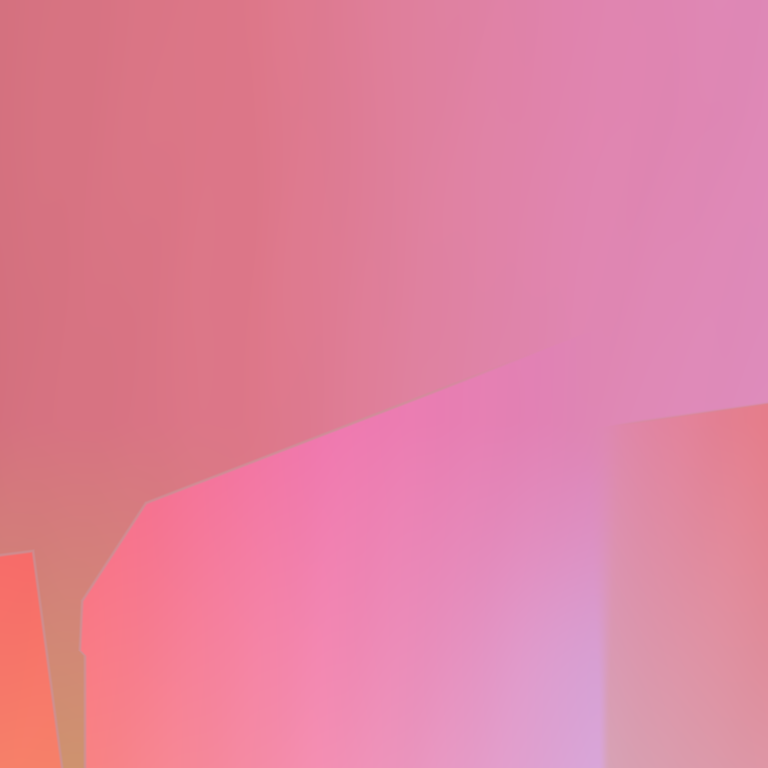
This background is drawn by a three.js fragment shader. Its source:

```glsl
// Soft pink backdrop with three glowing angular panels and thin muted rims.
varying vec2 vUv;

#define EDGE_SOFT 0.0015
#define RIM_WIDTH 0.0022
#define RIM_STRENGTH 0.75
#define SEAM_X 0.787
#define SEAM_SOFT 0.008
#define STREAK_SCALE vec2(16.0, 3.0)
#define STREAK_AMOUNT 0.008
#define RIM_COLOR vec3(0.79, 0.57, 0.59)

// Gradient noise
vec2 hashGradient(vec2 cell) {
  float angle = 6.2832 * fract(sin(dot(cell, vec2(127.1, 311.7))) * 43758.5);
  return vec2(cos(angle), sin(angle));
}

float gradientNoise(vec2 p) {
  vec2 i = floor(p);
  vec2 f = fract(p);
  vec2 u = f * f * (3.0 - 2.0 * f);
  float a = dot(hashGradient(i), f);
  float b = dot(hashGradient(i + vec2(1.0, 0.0)), f - vec2(1.0, 0.0));
  float c = dot(hashGradient(i + vec2(0.0, 1.0)), f - vec2(0.0, 1.0));
  float d = dot(hashGradient(i + 1.0), f - 1.0);
  return mix(mix(a, b, u.x), mix(c, d, u.x), u.y);
}

// Signed distance to the line a-b, negative on the right of its direction
float halfPlane(vec2 p, vec2 a, vec2 b) {
  vec2 dir = normalize(b - a);
  return dot(p - a, vec2(-dir.y, dir.x));
}

float fill(float d) {
  return 1.0 - smoothstep(-EDGE_SOFT, EDGE_SOFT, d);
}

float rim(float d) {
  return RIM_STRENGTH * (1.0 - smoothstep(0.0, RIM_WIDTH * 1.5, abs(d)));
}

float ramp(float a, float b, float x) {
  return clamp((x - a) / (b - a), 0.0, 1.0);
}

// Panel shapes
float leftPanel(vec2 p) {
  float top = halfPlane(p, vec2(0.0, 0.277), vec2(0.043, 0.2825));
  float side = halfPlane(p, vec2(0.043, 0.2825), vec2(0.081, 0.0));
  return max(top, side);
}

float mainPanel(vec2 p) {
  float roof = halfPlane(p, vec2(0.190, 0.345), vec2(0.729, 0.553));
  float shoulder = halfPlane(p, vec2(0.107, 0.2175), vec2(0.190, 0.345));
  float notch = mix(0.1107, 0.104, ramp(0.146, 0.153, p.y));
  float wall = notch + 0.003 * ramp(0.153, 0.2175, p.y) - p.x;
  return max(max(roof, shoulder), wall);
}

float rightPanel(vec2 p) {
  return halfPlane(p, vec2(0.818, 0.449), vec2(1.0, 0.475));
}

// Colour fields
vec3 backdropColor(vec2 p) {
  vec3 c = mix(vec3(0.833, 0.443, 0.498), vec3(0.867, 0.467, 0.537), ramp(0.0, 0.33, p.x));
  c = mix(c, vec3(0.875, 0.502, 0.620), ramp(0.33, 0.55, p.x));
  c = mix(c, vec3(0.878, 0.516, 0.682), ramp(0.55, 0.75, p.x));
  c = mix(c, vec3(0.871, 0.533, 0.714), ramp(0.75, 1.0, p.x));
  float low = 1.0 - ramp(0.4, 0.85, p.y);
  c += vec3(0.0, 0.018, 0.025) * low * ramp(0.4, 0.8, p.x);
  float warm = (1.0 - ramp(0.0, 0.45, p.y)) * (1.0 - smoothstep(0.12, 0.45, p.x));
  return mix(c, vec3(0.804, 0.573, 0.431), warm);
}

vec3 mainColor(vec2 p) {
  float t = ramp(0.11, 0.42, p.x);
  float s = ramp(0.42, 0.77, p.x);
  vec3 low = mix(vec3(0.973, 0.510, 0.510), vec3(0.953, 0.557, 0.698), t);
  low = mix(low, vec3(0.855, 0.643, 0.839), s);
  vec3 high = mix(vec3(0.973, 0.412, 0.525), vec3(0.941, 0.471, 0.686), t);
  high = mix(high, vec3(0.873, 0.520, 0.714), s);
  vec3 c = mix(low, high, ramp(0.0, 0.45, p.y));
  float glow = exp(-dot(p - vec2(0.76, 0.14), p - vec2(0.76, 0.14)) * 60.0);
  return c + vec3(-0.012, 0.018, 0.022) * glow;
}

vec3 rightColor(vec2 p) {
  float t = pow(ramp(0.785, 1.0, p.x), 0.75);
  vec3 low = mix(vec3(0.839, 0.639, 0.714), vec3(0.871, 0.588, 0.647), t);
  vec3 high = mix(vec3(0.871, 0.541, 0.698), vec3(0.898, 0.490, 0.541), t);
  return mix(low, high, ramp(0.0, 0.45, p.y));
}

void main() {
  vec2 p = vUv;
  vec3 color = backdropColor(p);

  // Main panel melts into the backdrop at its upper right
  float d = mainPanel(p);
  float melt = smoothstep(0.70, 0.81, p.x) * smoothstep(0.36, 0.45, p.y);
  color = mix(color, mainColor(p), fill(d) * (1.0 - melt));
  color = mix(color, RIM_COLOR, rim(d) * (1.0 - smoothstep(0.5, 0.73, p.x)));

  // Right panel, its seam softer toward the top
  d = rightPanel(p);
  float seamSoft = SEAM_SOFT + 0.02 * ramp(0.1, 0.45, p.y);
  float seam = smoothstep(SEAM_X - seamSoft, SEAM_X + seamSoft, p.x);
  color = mix(color, rightColor(p), fill(d) * seam);
  color = mix(color, RIM_COLOR, 0.35 * rim(d) * smoothstep(0.79, 0.84, p.x));

  // Left panel
  d = leftPanel(p);
  vec3 ember = mix(vec3(0.965, 0.502, 0.412), vec3(0.969, 0.420, 0.412), ramp(0.0, 0.28, p.y));
  color = mix(color, ember, fill(d));
  color = mix(color, RIM_COLOR, rim(d));

  // Faint slanted streaks
  color += STREAK_AMOUNT * gradientNoise((p - vec2(0.15 * p.y, 0.0)) * STREAK_SCALE);
  gl_FragColor = vec4(color, 1.0);
}
```
